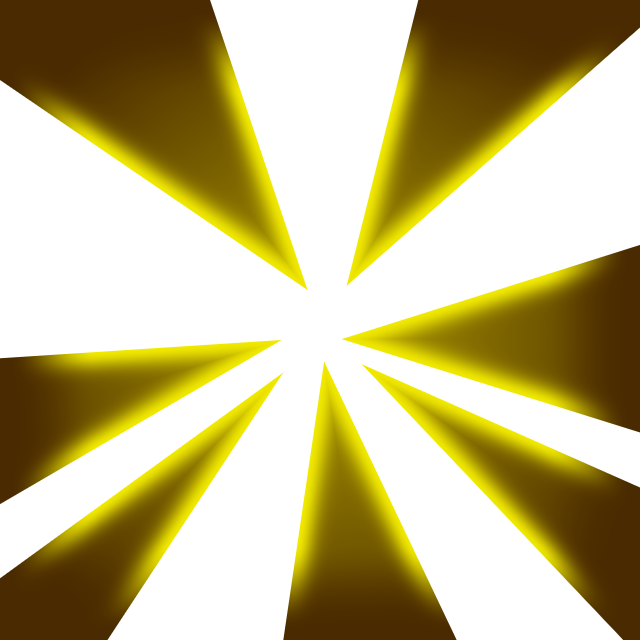
Reproduce this background procedurally as a Shadertoy shader.

```glsl
const vec3 BEAM_WHITE = vec3(1.0);
const vec3 DARK_BROWN = vec3(0.29, 0.165, 0.0);
const vec3 GLOW_YELLOW = vec3(0.94, 0.91, 0.0);
const vec2 CENTER = vec2(0.5, 0.48);
const float EDGE_GLOW_WIDTH = 0.026;
const float CORE_GLOW = 0.6;         // broad glow at the center
const float CORE_FALLOFF = 1.05;     // loss of broad glow per unit of radius
const vec2 BORDER_FADE = vec2(0.015, 0.15);

// Dark wedges: tip position, axis angle, half opening angle
const int WEDGE_COUNT = 7;
const vec4 WEDGES[WEDGE_COUNT] = vec4[WEDGE_COUNT](
    vec4(0.4805, 0.5469,  2.2188, 0.3237),
    vec4(0.5417, 0.5534,  1.0236, 0.3016),
    vec4(0.5339, 0.4701,  0.0013, 0.3045),
    vec4(0.5651, 0.4310, -0.6145, 0.1974),
    vec4(0.5065, 0.4349, -1.4215, 0.2950),
    vec4(0.4427, 0.4180,  3.9504, 0.1805),
    vec4(0.4401, 0.4688,  3.4379, 0.2314)
);

// Depth inside an endless wedge, negative outside
float wedgeDepth(vec2 p, vec4 wedge) {
    vec2 axis = vec2(cos(wedge.z), sin(wedge.z));
    vec2 offset = p - wedge.xy;
    float along = dot(offset, axis);
    float across = abs(dot(offset, vec2(-axis.y, axis.x)));
    return along * sin(wedge.w) - across * cos(wedge.w);
}

// Falls to zero near the canvas sides
float borderFade(vec2 p) {
    vec2 side = min(p, 1.0 - p);
    vec2 fade = smoothstep(BORDER_FADE.xx, BORDER_FADE.yy, side);
    return fade.x * fade.y;
}

void mainImage(out vec4 fragColor, in vec2 fragCoord) {
    vec2 uv = fragCoord / iResolution.xy;
    float pixel = 1.0 / min(iResolution.x, iResolution.y);

    // Union of the wedges
    float depth = -1.0;
    for (int i = 0; i < WEDGE_COUNT; i++) {
        depth = max(depth, wedgeDepth(uv, WEDGES[i]));
    }

    // Bright rim over a broad central glow
    float rimDistance = max(depth, 0.0) / EDGE_GLOW_WIDTH;
    float rim = exp(-rimDistance * rimDistance);
    float core = max(CORE_GLOW - CORE_FALLOFF * length(uv - CENTER), 0.0);
    float glow = mix(core, 1.0, rim) * borderFade(uv);
    vec3 wedgeColor = mix(DARK_BROWN, GLOW_YELLOW, glow);

    // White beams fill the gaps
    float inside = clamp(0.5 + depth / pixel, 0.0, 1.0);
    fragColor = vec4(mix(BEAM_WHITE, wedgeColor, inside), 1.0);
}
```
